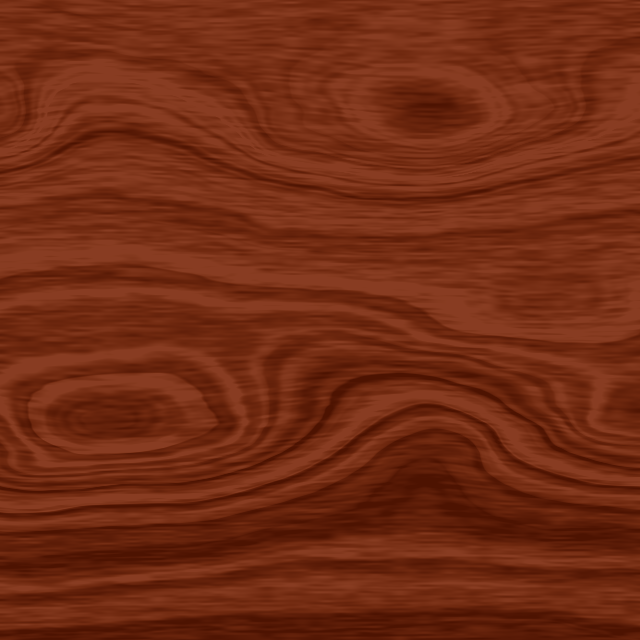
A Shadertoy shader for this texture:

```glsl
// Polished mahogany board: flowing horizontal grain bent around knots, with short fine fibres.
#define DARK vec3(0.335, 0.095, 0.018)
#define MID vec3(0.44, 0.16, 0.06)
#define LIGHT vec3(0.495, 0.205, 0.102)
#define TONE 0.71
#define RING_CONTRAST 1.05
#define SEAM_COUNT 13.0
#define SEAM_DEPTH 0.95
#define FIBRE_CONTRAST 0.62
#define FIBRE_SCALE vec2(24.0, 300.0)
#define HEART_CENTRE vec2(0.19, 0.35)
#define HEART_RADII vec2(0.18, 0.045)
#define KNOTS 6

// Centre and radii of each knot, and how strongly it bends the grain
const vec4 knotShape[KNOTS] = vec4[KNOTS](
    vec4(0.70, 0.81, 0.28, 0.10), vec4(0.19, 0.325, 0.29, 0.12),
    vec4(0.68, 0.29, 0.13, 0.10), vec4(1.03, 0.34, 0.18, 0.10),
    vec4(0.83, 0.51, 0.18, 0.06), vec4(-0.03, 0.82, 0.11, 0.08));
const float knotPull[KNOTS] = float[KNOTS](0.25, 0.30, -0.13, 0.20, 0.09, 0.17);

float hash(vec2 cell) {
    vec3 q = fract(cell.xyx * vec3(0.1031, 0.1030, 0.0973));
    q += dot(q, q.yzx + 33.33);
    return fract((q.x + q.y) * q.z);
}

// Smooth value noise, 0 to 1
float noise(vec2 p) {
    vec2 cell = floor(p), f = fract(p);
    f = f * f * (3.0 - 2.0 * f);
    return mix(mix(hash(cell), hash(cell + vec2(1, 0)), f.x),
               mix(hash(cell + vec2(0, 1)), hash(cell + vec2(1, 1)), f.x), f.y);
}

// Signed noise, -0.5 to 0.5
float wobble(vec2 p) { return noise(p + 17.0) - 0.5; }

// Uneven drift that keeps the knots from being perfect ellipses
vec2 warp(vec2 p) {
    vec2 drift = vec2(0.07, 0.022) * vec2(wobble(p * vec2(5, 9)), wobble(p * vec2(6, 8) + 40.0));
    return p + drift + vec2(0.025, 0.006) * wobble(p * vec2(14, 30));
}

// Growth height: its level lines are the grain
float growth(vec2 p) {
    float h = p.y + 0.022 * sin(6.3 * p.x + 5.0 * p.y + 0.6)
                  + 0.012 * sin(11.0 * p.x - 9.0 * p.y + 2.0);
    for (int i = 0; i < KNOTS; i++) {
        vec2 d = (p - knotShape[i].xy) / knotShape[i].zw;
        h += knotPull[i] * exp(-dot(d, d));
    }
    return h;
}

// Layered bands across the growth height
float rings(float h) {
    return 0.65 * wobble(vec2(h * 13.0, 3.0)) + 0.70 * wobble(vec2(h * 32.0, 9.0))
         + 0.60 * wobble(vec2(h * 66.0, 21.0)) + 0.40 * wobble(vec2(h * 125.0, 35.0));
}

// Dark seams: a slow fade in, then a crisp edge
float seams(float h) {
    float q = h * SEAM_COUNT + 1.2 * wobble(vec2(h * 7.0, 5.0));
    float f = fract(q);
    float depth = 0.15 + 0.85 * hash(vec2(floor(q), 8.0));
    return depth * pow(f, 4.0) * smoothstep(1.0, 0.94, f);
}

// Short streaks along the board
float fibres(vec2 p) {
    return wobble(p * FIBRE_SCALE) + 0.4 * wobble(p * FIBRE_SCALE * vec2(0.5, 0.45) + 60.0)
         + 0.5 * wobble(p * FIBRE_SCALE * vec2(2.2, 0.9) + 90.0);
}

void mainImage(out vec4 fragColor, in vec2 fragCoord) {
    vec2 uv = fragCoord / iResolution.xy;
    vec2 p = warp(uv);

    // Fibres fray the level lines slightly
    float h = growth(p) + 0.003 * wobble(uv * vec2(16, 130)) + 0.003 * wobble(uv * vec2(30, 60));

    float tone = TONE + RING_CONTRAST * rings(h) - SEAM_DEPTH * seams(h);

    // Fibres lean a little with the grain
    tone += FIBRE_CONTRAST * fibres(vec2(uv.x, mix(uv.y, h, 0.12)));

    // Dark heart of the large knot
    float heart = length((p - HEART_CENTRE) / HEART_RADII);
    tone -= 0.45 * smoothstep(1.15, 0.75, heart);

    // Three-step wood palette
    tone = clamp(tone, -0.2, 1.25);
    vec3 wood = mix(DARK, MID, min(tone, 0.65) / 0.65);
    wood = mix(wood, LIGHT, max(tone - 0.65, 0.0) / 0.35);
    fragColor = vec4(wood, 1.0);
}
```
